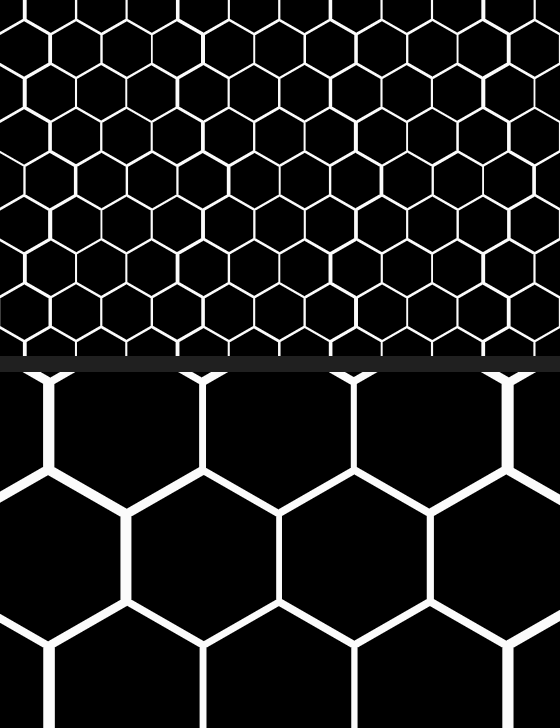
Top, the full canvas; bottom, a detail of the centre.
Write a Shadertoy shader that draws this pattern.

```glsl
// Honeycomb of black hexagons on white, with gaps that vary in width.

const float COLUMNS = 10.99;        // hexagons across the canvas
const float ROW_STEP = 0.8660254;   // row spacing, in cell widths
const float ROW_STRETCH = 1.006;    // slight vertical squeeze of the grid
const float FIRST_CENTER = 0.985;   // x of the first cell of an even row
const float GAP = 0.053;            // mean gap between hexagons
const float STRIP_SHIFT = 0.010;    // drift that widens every third gap
const float JITTER = 0.0045;        // random drift per cell
const vec3 LINE_COLOR = vec3(0.985);
const vec3 CELL_COLOR = vec3(0.0);

// Two random values from 0 to 1 for one cell
vec2 hash22(vec2 cell) {
    vec3 q = fract(cell.xyx * vec3(0.1031, 0.1030, 0.0973));
    q += dot(q, q.yzx + 33.33);
    return fract((q.xx + q.yz) * q.zy);
}

// Signed distance to a hexagon with a vertex on top
float hexagonDistance(vec2 p, float apothem) {
    p = abs(p);
    return max(p.x, dot(p, vec2(0.5, ROW_STEP))) - apothem;
}

vec2 cellCenter(vec2 cell) {
    return vec2(cell.x - 0.5 * mod(cell.y, 2.0), cell.y * ROW_STEP);
}

// Nearest cell among the rows of one parity
vec2 nearestInRows(vec2 p, float parity) {
    float row = 2.0 * floor((p.y / ROW_STEP - parity) * 0.5 + 0.5) + parity;
    return vec2(floor(p.x + 0.5 * parity + 0.5), row);
}

vec2 nearestCell(vec2 p) {
    vec2 even = nearestInRows(p, 0.0);
    vec2 odd = nearestInRows(p, 1.0);
    float evenDistance = distance(p, cellCenter(even));
    float oddDistance = distance(p, cellCenter(odd));
    return evenDistance < oddDistance ? even : odd;
}

// Cells drift toward the middle of strips of three, plus some jitter
vec2 cellDrift(vec2 cell, float stripShift, float jitter) {
    bool lateStrip = mod(cell.y, 2.0) > 0.5 || abs(cell.y - 4.0) < 0.5;
    float place = mod(cell.x - (lateStrip ? 1.0 : 0.0), 3.0);
    vec2 drift = vec2((1.0 - place) * stripShift, 0.0);
    return drift + (hash22(cell + 17.0) * 2.0 - 1.0) * jitter;
}

void mainImage(out vec4 fragColor, in vec2 fragCoord) {
    // Coordinates in cell widths
    float pixel = COLUMNS / iResolution.x;
    vec2 p = fragCoord * pixel * vec2(1.0, ROW_STRETCH);
    p.x -= FIRST_CENTER;

    // Distance to the drifted hexagon of this cell
    vec2 cell = nearestCell(p);
    vec2 center = cellCenter(cell) + cellDrift(cell, STRIP_SHIFT, JITTER);
    float d = hexagonDistance(p - center, 0.5 - 0.5 * GAP);

    // Smooth edge, one pixel wide
    float line = clamp(d / pixel + 0.5, 0.0, 1.0);
    fragColor = vec4(mix(CELL_COLOR, LINE_COLOR, line), 1.0);
}
```
